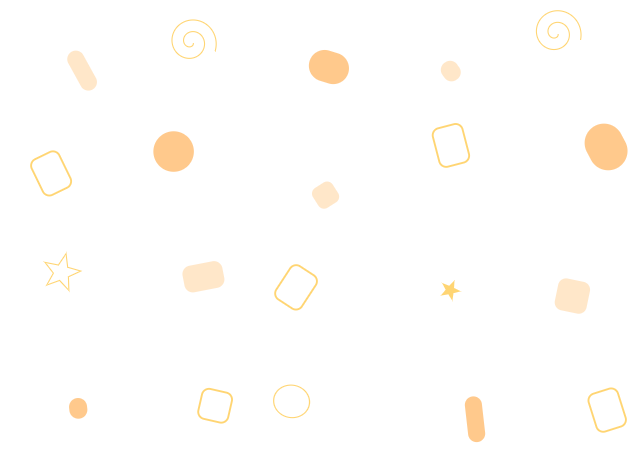
This pattern is drawn by a Shadertoy shader. Its source:

```glsl
// Sparse confetti on white: soft filled blobs, outlined cards, spirals, a ring and stars.
// The canvas is split into a 5 x 4 grid; a shuffled slot number picks the shape of each
// cell, and hashes jitter and tilt it. Lengths are in units of the canvas height.

const float TAU = 6.2831853;
const ivec2 GRID = ivec2(5, 4);

const vec3 PAPER  = vec3(1.0);
const vec3 ORANGE = vec3(1.0, 0.79, 0.55);
const vec3 PEACH  = vec3(1.0, 0.905, 0.79);
const vec3 YELLOW = vec3(1.0, 0.835, 0.45);

const float THICK_LINE = 0.0021;  // half widths
const float THIN_LINE  = 0.0012;

// Filled blobs: half width, half height, corner radius (five orange, five peach)
const vec3 BLOBS[10] = vec3[10](
    vec3(0.045, 0.045, 0.045), vec3(0.043, 0.053, 0.043),
    vec3(0.045, 0.035, 0.035), vec3(0.020, 0.023, 0.020),
    vec3(0.019, 0.051, 0.019),
    vec3(0.045, 0.030, 0.019), vec3(0.036, 0.036, 0.018),
    vec3(0.026, 0.026, 0.015), vec3(0.019, 0.048, 0.019),
    vec3(0.020, 0.023, 0.019));

float hash(vec2 p) {
    return fract(sin(dot(p, vec2(127.1, 311.7))) * 43758.5453);
}

vec2 rotate(vec2 p, float angle) {
    float c = cos(angle), s = sin(angle);
    return vec2(c * p.x + s * p.y, c * p.y - s * p.x);
}

float roundBox(vec2 p, vec2 halfSize, float radius) {
    vec2 q = abs(p) - halfSize + radius;
    return length(max(q, 0.0)) + min(max(q.x, q.y), 0.0) - radius;
}

float ellipse(vec2 p, vec2 radii) {
    return (length(p / radii) - 1.0) * min(radii.x, radii.y);
}

// Five-pointed star with sharp tips, folded into one half point
float star(vec2 p, float radius, float innerRatio) {
    float sector = TAU / 5.0;
    float a = abs(mod(atan(p.x, p.y) + 0.5 * sector, sector) - 0.5 * sector);
    vec2 q = length(p) * vec2(sin(a), cos(a));
    vec2 tip = vec2(0.0, radius);
    vec2 edge = radius * innerRatio * vec2(sin(0.5 * sector), cos(0.5 * sector)) - tip;
    return dot(q - tip, normalize(vec2(-edge.y, edge.x)));
}

// Unsigned distance to a spiral of two turns, opening clockwise
float spiral(vec2 p, float startRadius, float pitch) {
    float r = length(p);
    float turn = fract(-atan(p.y, p.x) / TAU);
    turn += clamp(round((r - startRadius) / pitch - turn), 0.0, 1.0);
    float slope = pitch / (TAU * max(r, startRadius));
    return abs(r - startRadius - pitch * turn) / sqrt(1.0 + slope * slope);
}

float stroke(float d, float halfWidth) {
    return abs(d) - halfWidth;
}

// Distance to the shape in a slot: 0-9 blobs, 10-14 cards, 15-19 ornaments
float shape(vec2 p, int slot) {
    if (slot < 10) return roundBox(p, BLOBS[slot].xy, BLOBS[slot].z);
    if (slot < 15) {
        vec2 card = slot == 10 ? vec2(0.034) : vec2(0.034, 0.044);
        return stroke(roundBox(p, card, 0.016), THICK_LINE);
    }
    if (slot < 17) return spiral(p, 0.005, 0.026) - THIN_LINE;
    if (slot == 17) return stroke(ellipse(p, vec2(0.040, 0.036)), THIN_LINE);
    if (slot == 18) return stroke(star(p, 0.043, 0.42), THIN_LINE);
    return star(p, 0.024, 0.42);
}

void mainImage(out vec4 fragColor, in vec2 fragCoord) {
    float pixel = 1.0 / iResolution.y;
    vec2 uv = fragCoord * pixel;

    // Cell of this point, and a shuffle that spreads the kinds evenly
    vec2 cellSize = vec2(iResolution.x * pixel, 1.0) / vec2(GRID);
    vec2 cell = floor(uv / cellSize);
    int index = int(cell.x) + GRID.x * int(cell.y);
    int slot = (index * 7 + 3) % (GRID.x * GRID.y);

    // Jitter inside the cell, leaving room for the largest shape
    vec2 jitter = vec2(hash(cell + 1.7), hash(cell + 8.3)) * 2.0 - 1.0;
    vec2 center = (cell + 0.5) * cellSize + jitter * max(0.5 * cellSize - 0.063, 0.0);

    // Tilt to either side
    float side = hash(cell + 4.1) < 0.5 ? -1.0 : 1.0;
    float tilt = side * mix(0.1, 0.65, hash(cell + 5.9));

    float d = shape(rotate(uv - center, tilt), slot);
    vec3 ink = slot < 5 ? ORANGE : slot < 10 ? PEACH : YELLOW;
    float coverage = clamp(0.5 - d / pixel, 0.0, 1.0);
    fragColor = vec4(mix(PAPER, ink, coverage), 1.0);
}
```
